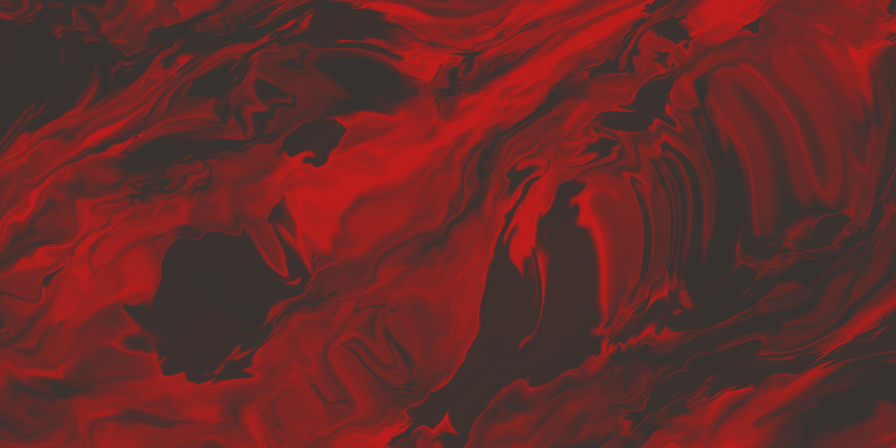
Reproduce this texture procedurally as a Shadertoy shader.

```glsl
#define DARK vec3(0.215, 0.197, 0.187)
#define RED vec3(0.73, 0.112, 0.104)
#define FLOW_ANGLE 0.58
#define WARP 0.27
#define BASE_TONE 0.50
#define GLOW_GAIN 0.40
#define MASS_GAIN 1.3
#define STREAK_GAIN 1.6
#define RIBBON_GAIN 0.11
#define POOL_LEVEL 0.56
#define VEIN_DEPTH 0.36

float hash(vec2 p) {
    return fract(sin(dot(p, vec2(127.1, 311.7))) * 43758.5453);
}

float noise(vec2 p) {
    vec2 i = floor(p), f = fract(p);
    f = f * f * f * (f * (f * 6.0 - 15.0) + 10.0);
    float low = mix(hash(i), hash(i + vec2(1, 0)), f.x);
    float high = mix(hash(i + vec2(0, 1)), hash(i + vec2(1, 1)), f.x);
    return mix(low, high, f.y);
}

float fbm(vec2 p) {
    float sum = 0.0, amp = 0.434;
    for (int i = 0; i < 5; i++) {
        sum += amp * noise(p);
        p = p * 2.03 + vec2(17.3, 9.1);
        amp *= 0.6;
    }
    return sum;
}

// Folds the flow coordinates, from broad bends down to small curls
vec2 stir(vec2 q) {
    float amp = WARP, freq = 2.3;
    for (int i = 0; i < 5; i++) {
        float stretch = mix(0.45, 0.9, float(i) / 4.0);
        vec2 s = q * freq * vec2(stretch, 1.0) + float(i) * 7.7;
        q += amp * (vec2(noise(s + 31.4), noise(s + 5.2)) - 0.5);
        amp *= 0.54;
        freq *= 2.0;
    }
    return q;
}

vec3 paint(vec2 p) {
    // x runs along the flow, y across it
    float c = cos(FLOW_ANGLE), s = sin(FLOW_ANGLE);
    vec2 q = stir(vec2(c * p.x + s * p.y, c * p.y - s * p.x) + 4.0);

    // Broad bright diagonal band
    float d = dot(p - vec2(1.25, 0.55), vec2(-0.61, 0.79));
    float glow = exp(-6.0 * d * d);

    // Soft masses and fine streaks
    float mass = fbm(q * vec2(2.0, 5.5));
    float streak = fbm(q * vec2(3.2, 15.0) + 40.0);
    float tone = BASE_TONE + GLOW_GAIN * (glow - 0.55)
               + MASS_GAIN * (mass - 0.5) + STREAK_GAIN * (streak - 0.5);

    // Parallel ribbons following the contours of a smooth field
    float field = noise(q * vec2(1.6, 4.0) + 23.0) + 0.3 * noise(q * vec2(4.0, 9.0) + 3.0);
    tone += RIBBON_GAIN * sin(34.0 * field);

    // Thin dark veins that fade in and out
    float contour = abs(fbm(q * vec2(2.4, 8.0) + 71.0) - 0.5);
    float strength = smoothstep(0.25, 0.65, noise(q * vec2(3.0, 5.0) + 13.0));
    tone -= VEIN_DEPTH * strength * smoothstep(0.032, 0.0, contour);

    // Dark pools with lit rims
    float pool = fbm(q * vec2(2.4, 5.5) + 90.0) - POOL_LEVEL - 0.1 * glow;
    float rim = smoothstep(-0.035, -0.01, pool) * smoothstep(0.012, -0.008, pool);
    tone = clamp(tone + 0.24 * rim, 0.0, 1.0);
    tone *= 1.0 - 0.93 * smoothstep(-0.005, 0.03, pool);

    return mix(DARK, RED, tone);
}

void mainImage(out vec4 fragColor, in vec2 fragCoord) {
    // Four samples per pixel smooth the edges
    vec3 color = vec3(0.0);
    for (int i = 0; i < 4; i++) {
        vec2 offset = vec2(i % 2, i / 2) * 0.5 - 0.25;
        color += paint((fragCoord + offset) / iResolution.y);
    }
    fragColor = vec4(color * 0.25, 1.0);
}
```
